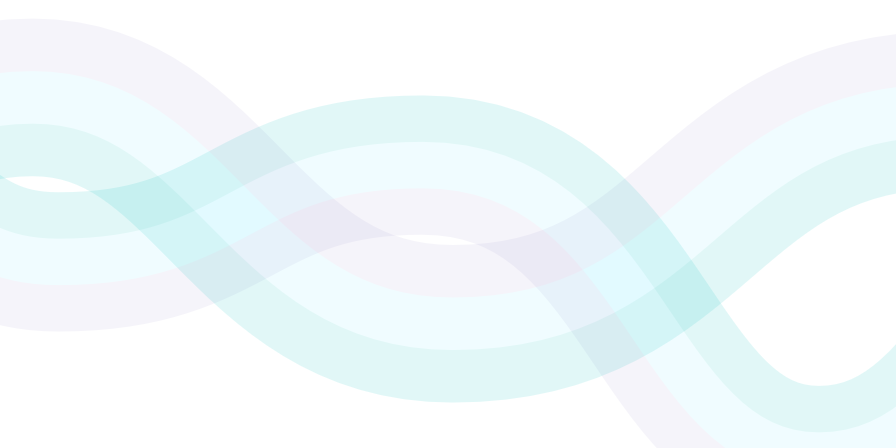
Write a WebGL 1 fragment shader that draws this background.

```glsl
precision highp float;

uniform vec2 u_resolution;

#define PIECES 32
#define WIDE_BAND 0.1172
#define SLIM_BAND 0.1036
#define WHITE vec3(1.0)
#define LAVENDER vec3(0.961, 0.957, 0.980)
#define ICE vec3(0.941, 0.990, 1.0)
#define TEAL vec3(0.882, 0.970, 0.970)

// Cubic curve from a to b with level handles, given as shares of its width
vec2 wavePoint(vec2 a, vec2 b, vec2 handles, float t) {
  float s = 1.0 - t;
  float reach = (b.x - a.x);
  vec2 c1 = a + vec2(reach * handles.x, 0.0);
  vec2 c2 = b - vec2(reach * handles.y, 0.0);
  return s * s * s * a + 3.0 * s * s * t * c1 + 3.0 * s * t * t * c2 + t * t * t * b;
}

// Nearer of the known distance and that to this wave, positive above it
float nearestWave(float nearest, vec2 p, vec2 a, vec2 b, vec2 handles) {
  vec2 from = a;
  for (int i = 1; i <= PIECES; i++) {
    vec2 to = wavePoint(a, b, handles, float(i) / float(PIECES));
    vec2 along = to - from;
    vec2 offset = p - from;
    float h = clamp(dot(offset, along) / dot(along, along), 0.0, 1.0);
    float dist = length(offset - along * h);
    float side = along.x * offset.y - along.y * offset.x;
    if (dist < abs(nearest)) nearest = side < 0.0 ? -dist : dist;
    from = to;
  }
  return nearest;
}

float above(float d) {
  return clamp(d * u_resolution.y + 0.5, 0.0, 1.0);
}

// Three parallel bands centred on the wave
vec3 ribbon(float d, float band, vec3 low, vec3 middle, vec3 high) {
  vec3 color = mix(WHITE, low, above(d + 1.5 * band));
  color = mix(color, middle, above(d + 0.5 * band));
  color = mix(color, high, above(d - 0.5 * band));
  return mix(color, WHITE, above(d - 1.5 * band));
}

void main() {
  vec2 p = gl_FragCoord.xy / u_resolution.y;

  // Ribbon falling from the upper left
  vec2 crest = vec2(0.073, 0.7826);
  vec2 trough = vec2(1.010, 0.2773);
  float wide = nearestWave(9.0, p, vec2(-0.865, 0.278), crest, vec2(0.5));
  wide = nearestWave(wide, p, crest, trough, vec2(0.43, 0.5));
  wide = nearestWave(wide, p, trough, vec2(2.122, 0.755), vec2(0.5));

  // Ribbon rising from the lower left
  vec2 dip = vec2(0.130, 0.4154);
  vec2 peak = vec2(0.943, 0.6315);
  vec2 valley = vec2(1.828, -0.017);
  float slim = nearestWave(9.0, p, vec2(-0.417, 0.6315), dip, vec2(0.5));
  slim = nearestWave(slim, p, dip, peak, vec2(0.5));
  slim = nearestWave(slim, p, peak, valley, vec2(0.57, 0.43));
  slim = nearestWave(slim, p, valley, vec2(2.714, 0.6315), vec2(0.45, 0.5));

  // Translucent overlap
  vec3 color = ribbon(wide, WIDE_BAND, TEAL, ICE, LAVENDER)
             * ribbon(slim, SLIM_BAND, LAVENDER, ICE, TEAL);
  gl_FragColor = vec4(color, 1.0);
}
```
